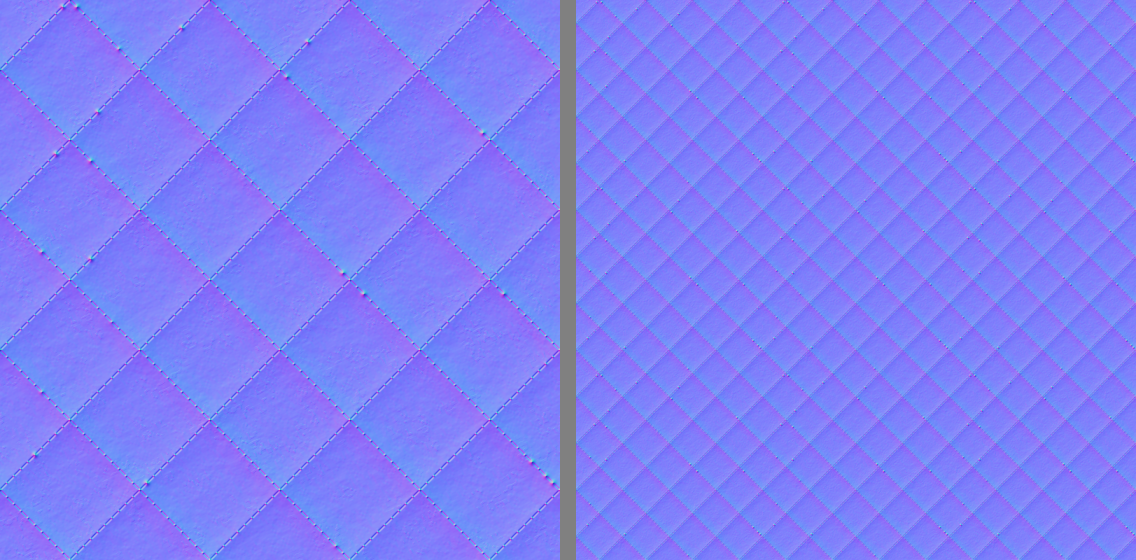
Left, the tile; right, the same tile 3 across and 3 down.
Give the GLSL for this texture map, as a Shadertoy shader.

```glsl
// Tangent-space normal map of quilted leather: a 4 x 4 diamond lattice of padded cells.
// One height field sums padding, dashed stitches, needle holes and wrapped grain;
// its finite differences give the normal, with green pointing down the canvas.

const float REPEATS = 4.0;        // diamonds across and down
const float STITCHES = 10.0;      // stitches along one diamond edge
const float DIAGONAL = 0.70711;   // diagonal coordinate to lattice length
const float TAU = 6.28319;

float hash(vec2 p) {
    vec3 q = fract(vec3(p.xyx) * 0.1031);
    q += dot(q, q.yzx + 33.33);
    return fract((q.x + q.y) * q.z);
}

// Value noise that wraps after a whole number of cells
float wrapNoise(vec2 p, float period) {
    vec2 cell = floor(p), f = fract(p);
    f = f * f * f * (f * (f * 6.0 - 15.0) + 10.0);
    vec2 lo = mod(cell, period), hi = mod(cell + 1.0, period);
    return mix(mix(hash(lo), hash(vec2(hi.x, lo.y)), f.x),
               mix(hash(vec2(lo.x, hi.y)), hash(hi), f.x), f.y);
}

// Whole-number shears turn the cells off the axes yet keep the wrap
float latticeNoise(vec2 p, float frequency) {
    vec2 turned = vec2(2.0 * p.x + p.y, 2.0 * p.y - p.x);
    return wrapNoise(turned * frequency, REPEATS * frequency);
}

float bell(float dist, float radius) {
    return exp(-dist * dist / (radius * radius));
}

// Padding that sinks towards the seam with the given edge slope
float padding(float dist, float slope) {
    const float reach = 0.28;
    float k = max(1.0 - dist / reach, 0.0);
    return -slope * reach / 3.0 * k * k * k;
}

// Thin capsule-shaped thread raised over the seam
float thread(float across, float along) {
    float dist = length(vec2(across, max(abs(along) - 0.024, 0.0)));
    return 0.0072 * bell(dist, 0.0068);
}

// One family of parallel seams; side is +1 or -1 for its diagonal
float seamHeight(float across, float along, float side, float slope) {
    float line = floor(across) + 0.5;
    float node = floor(along * STITCHES + 0.5) / STITCHES;
    vec2 id = vec2(line + node, side * (line - node)) * STITCHES;
    float chance = hash(mod(floor(id + 0.5), 2.0 * STITCHES * REPEATS) + 7.0);

    float offset = (across - line) * DIAGONAL;
    float dist = abs(offset);
    float nodeDist = length(vec2(offset, (along - node) * DIAGONAL));
    float dash = (fract(along * STITCHES) - 0.5) * DIAGONAL / STITCHES;

    float h = padding(dist, slope) + thread(offset, dash);
    // Needle holes, with a few pulled tight
    h -= 0.0035 * bell(nodeDist, 0.0075);
    h -= 0.015 * smoothstep(0.95, 0.99, chance) * bell(nodeDist, 0.017);
    // Puckers spreading from each hole
    float lobe = 0.5 + 0.5 * cos(TAU * along * STITCHES);
    return h - 0.0012 * chance * lobe * exp(-dist / 0.05);
}

// Even, fine leather grain with small shallow pits
float grain(vec2 p) {
    float h = 0.0022 * latticeNoise(p, 6.0);
    h += 0.0013 * latticeNoise(p + 0.37, 13.0);
    h += 0.0008 * latticeNoise(p + 0.71, 27.0);
    float scuff = smoothstep(0.5, 0.85, latticeNoise(p, 4.0));
    return h - 0.0010 * scuff * smoothstep(0.5, 0.9, latticeNoise(p + 0.13, 24.0));
}

float height(vec2 p) {
    float a = p.x + p.y, b = p.x - p.y;
    return seamHeight(a, b, 1.0, 0.28) + seamHeight(b, a, -1.0, 0.18) + grain(p);
}

// Normal from central differences over a fixed lattice distance
vec3 surfaceNormal(vec2 p) {
    vec2 e = vec2(0.002, 0.0);
    vec2 slope = vec2(height(p + e.xy) - height(p - e.xy),
                      height(p + e.yx) - height(p - e.yx)) / (2.0 * e.x);
    return normalize(vec3(-slope.x, slope.y, 1.0));
}

void mainImage(out vec4 fragColor, in vec2 fragCoord) {
    // Four samples per pixel keep the thin threads smooth
    vec3 normal = vec3(0.0);
    for (int i = 0; i < 4; i++) {
        vec2 jitter = vec2(i % 2, i / 2) * 0.5 - 0.25;
        vec2 p = (fragCoord + jitter) / iResolution.xy * REPEATS;
        normal += 0.25 * surfaceNormal(p);
    }
    fragColor = vec4(0.5 + vec3(0.5, 0.5, 0.485) * normal, 1.0);
}
```
